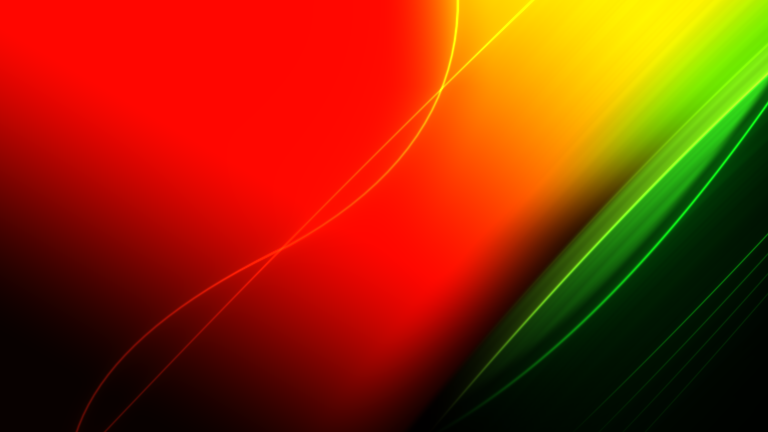
Reproduce this background procedurally as a Shadertoy shader.

```glsl
// Glowing abstract backdrop: a red field warming to yellow, swept by thin arcs.
// Smooth gradients form the field, parabolas bound the green ribbon, and
// sampled Bezier curves draw the fine warm strands.

float hash(float n) { return fract(sin(n * 127.1) * 4375.5); }

float noise(float x) {
    float i = floor(x), f = fract(x);
    return mix(hash(i), hash(i + 1.0), f * f * (3.0 - 2.0 * f));
}

// Approximate signed distance above a parabola, centred at x = 1.48
float above(vec2 p, float height, float slope, float bend) {
    float d = p.x - 1.48;
    return 0.7 * (p.y - height - slope * d - bend * d * d);
}

float segment(vec2 p, vec2 a, vec2 b) {
    vec2 ab = b - a;
    return length(p - a - ab * clamp(dot(p - a, ab) / dot(ab, ab), 0.0, 1.0));
}

// Distance to a quadratic Bezier curve
float bezier(vec2 p, vec2 a, vec2 b, vec2 c) {
    float nearest = 10.0;
    vec2 last = a;
    for (int i = 1; i <= 20; i++) {
        float t = float(i) / 20.0;
        vec2 next = mix(mix(a, b, t), mix(b, c, t), t);
        nearest = min(nearest, segment(p, last, next));
        last = next;
    }
    return nearest;
}

// Thin bright core with a faint halo
float strand(float d, float width) {
    float w = max(width, 0.7 / iResolution.y);
    return exp(-d * d / (w * w)) + 0.15 * exp(-abs(d) / (5.0 * w));
}

void mainImage(out vec4 fragColor, in vec2 fragCoord) {
    vec2 p = fragCoord / iResolution.xy * vec2(16.0 / 9.0, 1.0);
    float soft = 1.5 / iResolution.y;

    // Ribbon boundaries: outer edge, bright spine, lower rim
    float outer = above(p, 0.605, 1.03, -0.165);
    float spine = above(p, 0.537, 1.03, -0.16);
    float rim = above(p, 0.388, 1.09, 0.55);
    float streaks = 0.65 * noise(outer * 80.0) + 0.35 * noise(outer * 190.0);

    // Crossing warm strands
    vec2 crossing = vec2(0.671, 0.433);
    float sweep = min(bezier(p, vec2(1.06, 1.01), vec2(1.065, 0.65), crossing),
                      bezier(p, crossing, vec2(0.25, 0.235), vec2(0.174, -0.01)));
    float chord = bezier(p, vec2(1.244, 1.01), vec2(0.725, 0.51), vec2(0.233, -0.01));

    // Red field, darkened at the lower left and beside the ribbon
    float light = smoothstep(-0.45, 0.36, p.y - 0.66 + 0.58 * p.x);
    float opening = smoothstep(0.42, 0.85, p.y);
    light *= smoothstep(-0.05 - 0.22 * opening, 0.2 - 0.14 * opening, outer);

    // Warm glow to the right of the sweep, turning green in the corner
    float warmth = smoothstep(1.27, 2.5, p.x + p.y)
                 * smoothstep(0.88, 1.15, p.x + 0.4 * max(0.8 - p.y, 0.0));
    float glow = 0.16 * exp(-sweep * 14.0) * smoothstep(0.35, 1.0, p.y);
    float redness = mix(0.42, 1.0, smoothstep(0.0, 0.19, outer));
    redness = mix(1.0, redness, smoothstep(0.4, 0.75, p.y));
    vec3 col = vec3(redness, 0.02 + 0.95 * warmth + glow, 0.0) * light;
    col *= 1.0 - 0.05 * streaks * smoothstep(1.0, 1.5, p.x);
    col += vec3(0.03, 0.004, 0.0);

    // Dark green depth below the ribbon
    float fade = smoothstep(0.98, 1.75, p.x);
    vec3 depth = vec3(0.0, 0.25, 0.02) * fade * exp(min(rim, 0.0) * 7.0);
    depth *= 0.85 + 0.25 * streaks;
    col = mix(col, depth, smoothstep(soft, -soft, spine));

    // Ribbon: pale outer sheet, deeper inner sheet
    float pale = smoothstep(0.012, -0.014, outer) * smoothstep(-soft, soft, spine);
    vec3 paleGreen = vec3(0.52, 0.95, 0.08) * fade * (0.88 + 0.15 * streaks);
    col = mix(col, paleGreen, pale * 0.9);
    float inner = smoothstep(soft, -soft, spine) * smoothstep(-soft, soft, rim);
    float sheen = mix(0.1, 1.0, smoothstep(0.02, 0.045, rim));
    sheen *= mix(1.0, 0.65, smoothstep(0.0, -0.07, spine));
    col += vec3(0.19, 0.62, 0.08) * inner * sheen * fade * (0.88 + 0.2 * streaks);

    // Ribbon highlights
    col += vec3(0.28, 0.5, 0.08) * strand(spine, 0.0032) * smoothstep(0.98, 1.3, p.x);
    col += vec3(0.05, 0.65, 0.07) * strand(rim, 0.0034) * smoothstep(0.95, 1.65, p.x);
    col += vec3(0.1, 0.15, 0.0) * strand(outer, 0.003) * fade;

    // Faint strands in the dark corner
    for (int i = 0; i < 4; i++) {
        float k = float(i);
        float d = above(p, 0.15 - 0.055 * k, 1.0 + 0.03 * k, 0.12);
        col += vec3(0.02, 0.33, 0.03) * strand(d, 0.002) / (1.0 + 0.9 * k)
             * smoothstep(1.25, 1.75, p.x);
    }

    // Strand colour runs from gold down to dim red
    vec3 gold = mix(vec3(0.28, 0.03, 0.01), vec3(0.45, 0.42, 0.04), smoothstep(0.2, 0.9, p.y));
    col += gold * (strand(sweep, 0.0028) + 0.75 * strand(chord, 0.0024));

    fragColor = vec4(clamp(col, 0.0, 1.0), 1.0);
}
```
